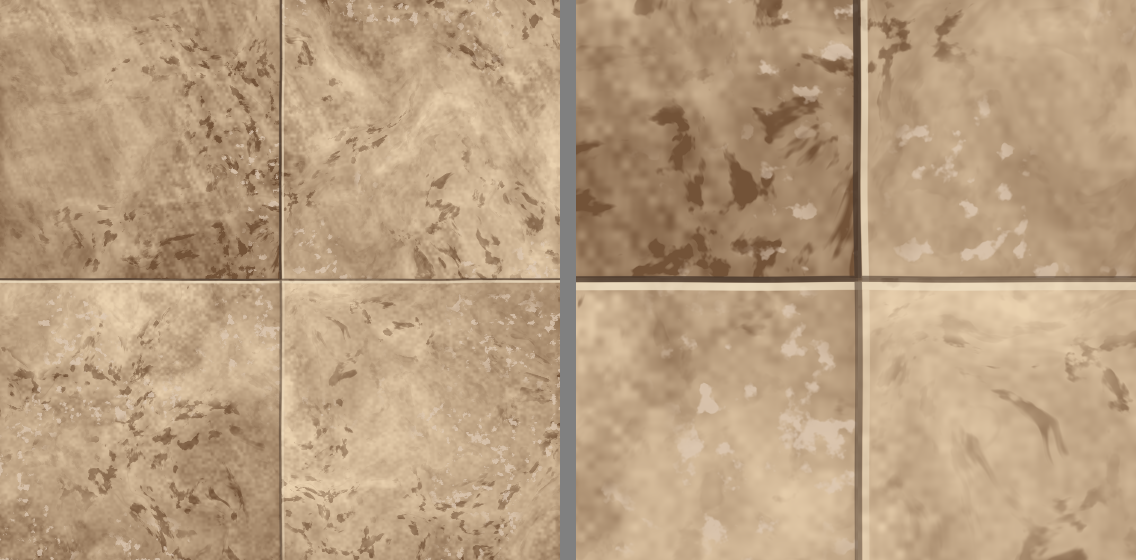
Left, the full canvas; right, a detail of the centre.
A WebGL 2 fragment shader for this texture:

```glsl
#version 300 es
precision highp float;
// Four worn travertine floor tiles, two across and two down, with thin joints.
// Each tile samples its own region of warped noise for clouds, pits and flecks;
// each joint is a dark groove beside a pale, lit bevel.
uniform vec2 u_resolution;
out vec4 fragColor;

float hash(vec2 p) {
  return fract(sin(dot(p, vec2(127.1, 311.7))) * 43758.55);
}

float noise(vec2 p) {
  vec2 i = floor(p), f = fract(p);
  f = f * f * (3.0 - 2.0 * f);
  return mix(mix(hash(i), hash(i + vec2(1, 0)), f.x),
             mix(hash(i + vec2(0, 1)), hash(i + vec2(1, 1)), f.x), f.y);
}

float fbm(vec2 p) {
  float sum = 0.0, amp = 0.53;
  for (int i = 0; i < 4; i++) {
    sum += amp * noise(p);
    p = mat2(1.6, 1.2, -1.2, 1.6) * p + 7.3;
    amp *= 0.5;
  }
  return sum;
}

// Soft-edged stroke: d is the distance from its centre line
float stroke(float d, float halfWidth) {
  float aa = 0.75 / min(u_resolution.x, u_resolution.y);
  return 1.0 - smoothstep(halfWidth - aa, halfWidth + aa, abs(d));
}

// Broad shading of one tile; local runs from -0.5 to 0.5
float tileShade(vec2 tile, vec2 local) {
  float base = mix(mix(0.0, 0.05, tile.x), mix(-0.17, 0.06, tile.x), tile.y);
  vec2 slope = vec2(mix(-0.2, 0.16, tile.y), mix(0.16, -0.1, tile.x * tile.y));
  return base + dot(local, slope);
}

void main() {
  vec2 p = gl_FragCoord.xy / u_resolution;
  vec2 tile = step(0.501, p);
  vec2 local = fract(p * 2.0) - 0.5;
  vec2 q = p + tile * vec2(19.0, 31.0);

  // Clouds and mottling, bent by a coarser noise
  vec2 warp = vec2(fbm(q * 5.0), fbm(q * 5.0 + 40.0)) - 0.5;
  float cloud = fbm(q * 6.0 + warp * 2.5);
  float mottle = fbm(q * 24.0 + warp * 6.0);
  float tone = 0.77 + tileShade(tile, local);
  tone += (cloud - 0.5) * 0.95 + (mottle - 0.5) * 0.6;

  // Rough brown patches, with a diagonal one across the lower left corner
  float rough = smoothstep(0.5, 0.68, fbm(q * 7.0 + warp * 3.0 + 13.0));
  float corner = 1.0 - smoothstep(-0.02, 0.02,
    p.x * 0.55 + p.y * 0.83 - 0.105 + (mottle - 0.5) * 0.06);
  rough = max(rough, corner * 0.8);
  tone -= 0.13 * rough + 0.1 * corner;

  // Fine grain, stronger on rough stone
  float grain = noise(q * 190.0) * 0.6 + noise(q * 95.0 + 5.0) * 0.4;
  tone += (grain - 0.5) * mix(0.28, 0.6, rough);

  // Clustered dark pits and short broken veins
  float pit = smoothstep(0.56, 0.7, fbm(q * 62.0 + warp * 9.0));
  float cluster = smoothstep(0.5, 0.64, fbm(q * 8.0 + warp * 2.0 + 70.0));
  float vein = 1.0 - smoothstep(0.0, 0.035, abs(fbm(q * 9.0 + warp * 4.0 + 90.0) - 0.5));
  tone -= pit * (0.12 + 0.5 * cluster) + 0.16 * vein * cluster * grain;

  // Slight darkening toward the tile edges
  float edge = 0.5 - max(abs(local.x), abs(local.y));
  tone -= 0.1 * (1.0 - smoothstep(0.0, 0.03, edge));

  vec3 umber = vec3(0.53, 0.41, 0.30);
  vec3 cream = vec3(0.85, 0.75, 0.62);
  vec3 color = mix(umber, cream, clamp(tone, -0.25, 1.2));

  // Pale chalky flecks
  float fleck = smoothstep(0.6, 0.72, fbm(q * 85.0 + 21.0));
  float chalk = smoothstep(0.5, 0.62, fbm(q * 7.0 + 55.0));
  color = mix(color, vec3(0.87, 0.79, 0.71), fleck * chalk * 0.75);

  // Joints: uneven groove, with the bevel to its right or below
  vec2 wobble = (vec2(noise(p.yy * 9.0), noise(p.xx * 9.0 + 30.0)) - 0.5) * 0.0016;
  vec2 d = p - 0.501 + wobble;
  vec2 wear = vec2(noise(vec2(p.y * 28.0, 3.0)), noise(vec2(p.x * 28.0, 8.0)));
  vec2 groove = vec2(stroke(d.x, 0.0022), stroke(d.y, 0.0018));
  vec2 bevel = vec2(stroke(d.x - 0.0045, 0.0020), stroke(d.y + 0.0042, 0.0024));
  groove *= vec2(mix(0.6, 0.9, tile.y), mix(0.9, 0.65, tile.x)) * (0.8 + 0.2 * wear);
  bevel *= vec2(mix(0.55, 0.75, tile.y), 0.9) * (0.65 + 0.35 * wear);
  color = mix(color, vec3(0.94, 0.88, 0.77), max(bevel.x, bevel.y));
  color = mix(color, vec3(0.30, 0.23, 0.18), max(groove.x, groove.y));

  fragColor = vec4(color, 1.0);
}
```
